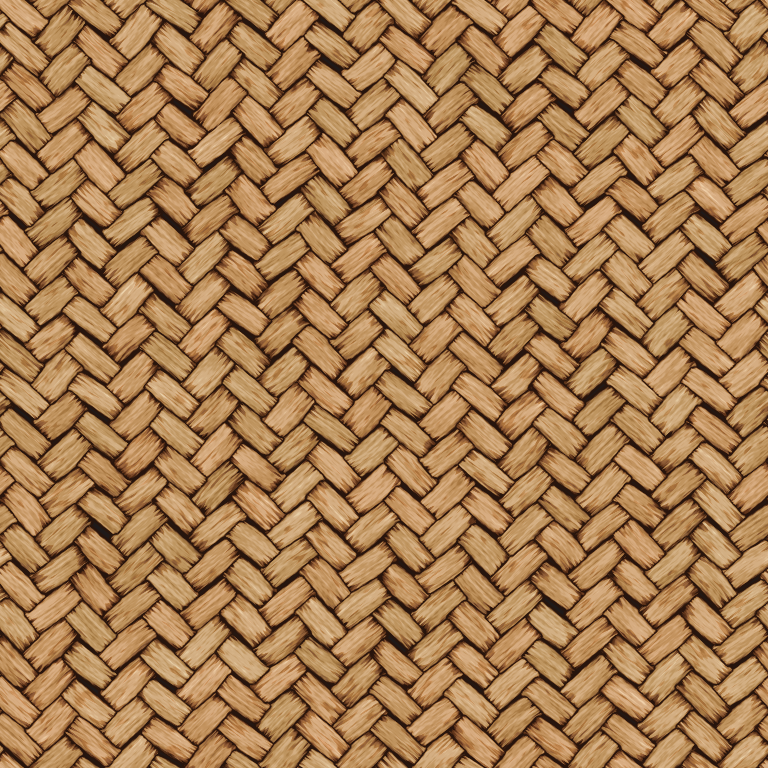
Write a Shadertoy shader that draws this texture.

```glsl
vec2 hash2(vec2 p) {
    vec3 a = fract(p.xyx * vec3(0.1031, 0.1030, 0.0973));
    a += dot(a, a.yzx + 33.33);
    return fract((a.xx + a.yz) * a.zy);
}

float gradientDot(vec2 cell, vec2 offset) {
    float angle = 6.2832 * hash2(cell).x;
    return dot(vec2(cos(angle), sin(angle)), offset);
}

float gradientNoise(vec2 p) {
    vec2 i = floor(p), f = fract(p), e = vec2(0.0, 1.0);
    vec2 u = f * f * f * (f * (f * 6.0 - 15.0) + 10.0);
    return 1.4 * mix(
        mix(gradientDot(i, f), gradientDot(i + e.yx, f - e.yx), u.x),
        mix(gradientDot(i + e.xy, f - e.xy), gradientDot(i + 1.0, f - 1.0), u.x), u.y);
}

float roundedBox(vec2 p, vec2 halfSize, float radius) {
    vec2 q = abs(p) - halfSize + radius;
    return length(max(q, 0.0)) + min(max(q.x, q.y), 0.0) - radius;
}

// From charred gap to pale straw
vec3 strawRamp(float t) {
    vec3 c = mix(vec3(0.15, 0.08, 0.05), vec3(0.36, 0.21, 0.11), smoothstep(0.0, 0.22, t));
    c = mix(c, vec3(0.55, 0.38, 0.24), smoothstep(0.22, 0.42, t));
    c = mix(c, vec3(0.65, 0.47, 0.26), smoothstep(0.42, 0.58, t));
    c = mix(c, vec3(0.75, 0.58, 0.38), smoothstep(0.58, 0.76, t));
    c = mix(c, vec3(0.83, 0.68, 0.52), smoothstep(0.76, 0.98, t));
    return mix(c, vec3(0.92, 0.82, 0.68), smoothstep(1.0, 1.25, t));
}

void mainImage(out vec4 fragColor, in vec2 fragCoord) {
    vec2 uv = fragCoord / iResolution.xy;

    // Twenty columns of slanted straps, gently swaying
    vec2 p = uv * 20.0;
    p.x += 0.2 * cos(12.566 * (uv.y - 0.615));
    p.y += 0.08 * sin(12.566 * uv.x);

    // Find the strap on top and the distance to the one after it
    float d = 1e3, nextD = 1e3;
    vec2 local = vec2(0.0), id = vec2(0.0);
    for (int i = -1; i <= 1; i++) {
        float column = floor(p.x) + float(i);
        float slant = mod(column, 2.0) * 2.0 - 1.0;
        float nearestRow = floor(p.y - 0.25 * slant + 0.5);
        for (int j = -1; j <= 1; j++) {
            float row = nearestRow + float(j);
            vec2 strap = mod(vec2(column, row), 20.0);
            vec2 rnd = hash2(strap + 3.7);
            vec2 rndShape = hash2(strap + 51.3);
            vec2 q = p - vec2(column + 0.5, row + 0.25 * slant) - 0.1 * (rnd - 0.5);
            float angle = slant * (0.72 + 0.16 * (rndShape.x - 0.5));
            float c = cos(angle), s = sin(angle);
            q = vec2(c * q.x + s * q.y, c * q.y - s * q.x);
            q.y += (rnd.y - 0.5) * 0.16 * q.x * q.x;
            vec2 halfSize = vec2(0.74, 0.375 + 0.012 * slant - 0.06 * q.x * q.x);
            float dist = roundedBox(q, halfSize + 0.04 * (rndShape.yx - 0.5), 0.1);
            nextD = min(nextD, max(d, dist));
            if (dist < d) {
                d = dist;
                local = q;
                id = strap;
            }
        }
    }

    // Fibres running along the strap
    vec2 seed = id * vec2(17.0, 29.0);
    vec2 rnd = hash2(id + 91.0);
    float fine = gradientNoise(local * vec2(0.9, 15.0) + seed);
    float broad = gradientNoise(local * vec2(0.8, 5.0) + seed + 7.3);
    float grain = gradientNoise(local * vec2(6.0, 22.0) + seed + 13.1);
    float tone = 0.86 + 0.16 * (rnd.x - 0.5) + 0.24 * fine + 0.14 * broad + 0.13 * grain;

    // Rounded cross-section lit from above
    tone += 0.14 * local.y - 0.4 * local.y * local.y;

    // Scorched streaks, gathering at the tucked ends
    float tuck = smoothstep(0.3, 0.75, abs(local.x));
    float streak = gradientNoise(local * vec2(2.4, 14.0) + seed + 23.9);
    float patches = gradientNoise(local * vec2(1.6, 3.0) + seed + 67.1);
    float burn = streak + 0.6 * patches + 0.65 * tuck + 0.4 * (rnd.y - 0.6);
    float scorch = smoothstep(0.25, 0.7, burn);
    tone -= scorch * (0.24 + 0.26 * tuck);

    // Soft browning near the rim, then a thin continuous outline
    float rim = min(-d, 0.6 * (nextD - d)) + 0.012 * grain + 0.015 * streak;
    tone -= (0.2 + 0.2 * patches) * smoothstep(0.16, 0.02, rim);
    tone *= smoothstep(-0.005, 0.055, rim);
    vec3 color = strawRamp(tone);
    color = mix(color, vec3(0.12, 0.10, 0.10), smoothstep(0.02, 0.07, d));

    // Slight tint drift from strap to strap
    color *= mix(vec3(1.02, 0.99, 0.97), vec3(0.99, 1.01, 0.99), hash2(id + 7.0).x);
    color *= mix(vec3(1.0), vec3(1.03, 0.97, 0.93), scorch);
    fragColor = vec4(color, 1.0);
}
```
